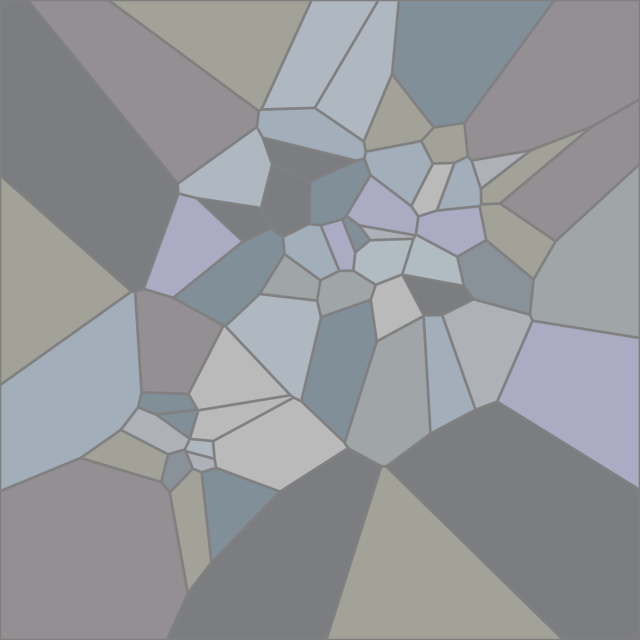
A Shadertoy shader for this background:

```glsl
// Muted stained-glass mosaic: Voronoi cells with thin grey seams.
// A jittered ring of sites makes the large outer panes, and two scattered
// clusters of sites make the small shards between them.

#define RING_COUNT 16
#define MAIN_COUNT 34
#define SIDE_COUNT 13
#define RING_RADIUS 0.40
#define MAIN_CENTER vec2(0.59, 0.64)
#define MAIN_SPREAD vec2(0.24, 0.19)
#define SIDE_CENTER vec2(0.31, 0.31)
#define SIDE_SPREAD vec2(0.08, 0.10)
#define SEAM_HALF_WIDTH 0.0021
#define SEAM_COLOR vec3(0.50, 0.50, 0.505)
#define SEED 7u

const int SITE_COUNT = RING_COUNT + MAIN_COUNT + SIDE_COUNT;
const float TAU = 6.2831853;
const float GOLDEN_ANGLE = 2.39996;

const vec3 PALETTE[12] = vec3[12](
    vec3(0.482, 0.490, 0.507),  // 0 charcoal
    vec3(0.576, 0.561, 0.573),  // 1 mauve grey
    vec3(0.639, 0.635, 0.596),  // 2 olive
    vec3(0.627, 0.647, 0.659),  // 3 cool grey
    vec3(0.686, 0.718, 0.753),  // 4 pale blue
    vec3(0.635, 0.682, 0.729),  // 5 blue
    vec3(0.506, 0.560, 0.600),  // 6 steel
    vec3(0.670, 0.670, 0.768),  // 7 lavender
    vec3(0.690, 0.737, 0.757),  // 8 ice
    vec3(0.537, 0.573, 0.596),  // 9 slate
    vec3(0.682, 0.694, 0.722),  // 10 silver
    vec3(0.730, 0.730, 0.733)); // 11 light grey

// Palette entries of the outer panes, counter-clockwise from the right.
const int RING_TONES[RING_COUNT] = int[RING_COUNT](
    3, 1, 1, 6, 4, 4, 2, 1, 0, 2, 5, 1, 0, 2, 0, 7);

float hash(int index, uint channel) {
    uint n = uint(index) * 747796405u + (channel + SEED) * 277803737u;
    n = (n ^ (n >> 16)) * 2146121005u;
    n = (n ^ (n >> 15)) * 2221713035u;
    n ^= n >> 16;
    return float(n >> 8) / 16777216.0;
}

vec2 direction(float angle) {
    return vec2(cos(angle), sin(angle));
}

// Outer sites crowd together at the top and thin out at the bottom.
vec2 ringSite(int i) {
    float turn = TAU * float(i) / float(RING_COUNT);
    float angle = turn + 0.4 * cos(turn) - 0.2 + 0.18 * (hash(i, 0u) - 0.5);
    float radius = RING_RADIUS + 0.12 * (hash(i, 1u) - 0.5);
    return vec2(0.5) + radius * direction(angle);
}

vec2 clusterSite(int i, vec2 center, vec2 spread) {
    float angle = GOLDEN_ANGLE * float(i) + 1.6 * (hash(i, 0u) - 0.5);
    return center + spread * pow(hash(i, 1u), 0.6) * direction(angle);
}

vec2 site(int i) {
    if (i < RING_COUNT) return ringSite(i);
    if (i < RING_COUNT + MAIN_COUNT) return clusterSite(i, MAIN_CENTER, MAIN_SPREAD);
    return clusterSite(i, SIDE_CENTER, SIDE_SPREAD);
}

vec3 paneColor(int i) {
    int tone = i < RING_COUNT ? RING_TONES[i] : int(hash(i, 2u) * 12.0);
    return PALETTE[tone];
}

void mainImage(out vec4 fragColor, in vec2 fragCoord) {
    vec2 p = fragCoord / iResolution.y;
    float pixel = 1.0 / iResolution.y;

    // Nearest site
    int nearest = 0;
    vec2 home = vec2(0.0);
    float best = 1e9;
    for (int i = 0; i < SITE_COUNT; i++) {
        vec2 s = site(i);
        float d = dot(s - p, s - p);
        if (d < best) {
            best = d;
            nearest = i;
            home = s;
        }
    }

    // Distance to the closest seam, counting the canvas border
    vec2 margin = min(p, iResolution.xy / iResolution.y - p);
    float seam = min(margin.x, margin.y);
    for (int i = 0; i < SITE_COUNT; i++) {
        if (i == nearest) continue;
        vec2 s = site(i);
        vec2 gap = s - home;
        seam = min(seam, dot(0.5 * (s + home) - p, gap) / max(length(gap), 1e-5));
    }

    float pane = smoothstep(-0.75 * pixel, 0.75 * pixel, seam - SEAM_HALF_WIDTH);
    fragColor = vec4(mix(SEAM_COLOR, paneColor(nearest), pane), 1.0);
}
```
